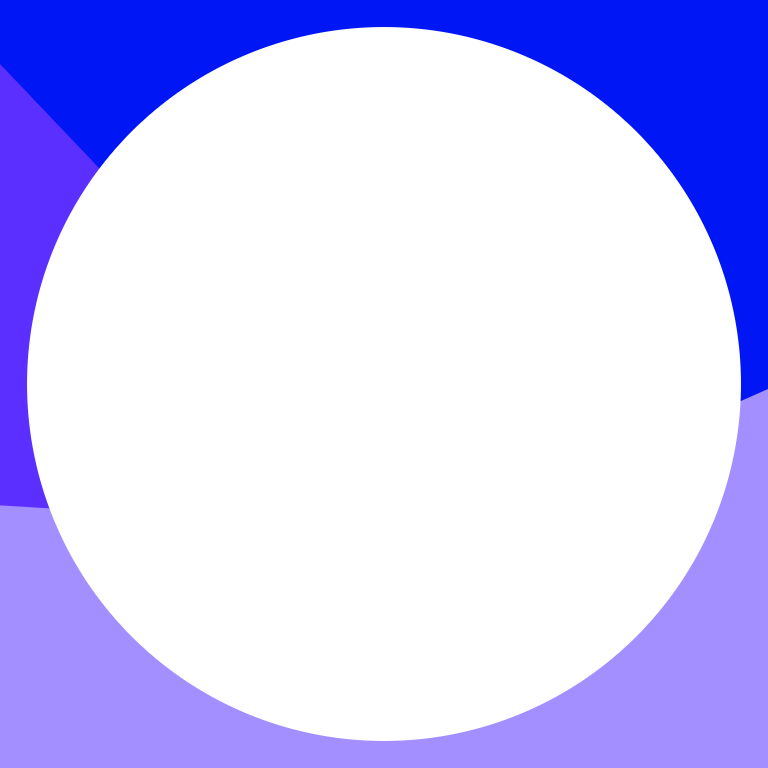
This background is drawn by a WebGL 1 fragment shader. Its source:

```glsl
precision highp float;
// A large white disc over three flat fields: blue above, violet at the left
// and lavender below. Each field is bounded by straight slanted lines, and
// signed distances give every boundary a one-pixel smooth edge.

uniform vec2 u_resolution;

// Signed distance to the line y = height + slope * x, negative below it.
float lineDistance(vec2 p, float height, float slope) {
  return (p.y - height - slope * p.x) / sqrt(1.0 + slope * slope);
}

// Coverage of the region where the distance is negative.
float coverage(float distance, float pixel) {
  return clamp(0.5 - distance / pixel, 0.0, 1.0);
}

void main() {
  vec2 p = gl_FragCoord.xy / u_resolution;
  float pixel = 1.0 / min(u_resolution.x, u_resolution.y);

  // Blue field with the violet wedge on the left
  vec3 color = vec3(0.0, 0.086, 0.957);
  float violet = lineDistance(p, 0.9167, -1.05);
  color = mix(color, vec3(0.353, 0.184, 1.0), coverage(violet, pixel));

  // Lavender field, below either of two lines
  float lavender = min(lineDistance(p, 0.342, -0.061),
                       lineDistance(p, 0.0505, 0.443));
  color = mix(color, vec3(0.64, 0.56, 1.0), coverage(lavender, pixel));

  // Central white disc
  float disc = length(p - 0.5) - 0.4648;
  color = mix(color, vec3(1.0), coverage(disc, pixel));

  gl_FragColor = vec4(color, 1.0);
}
```
